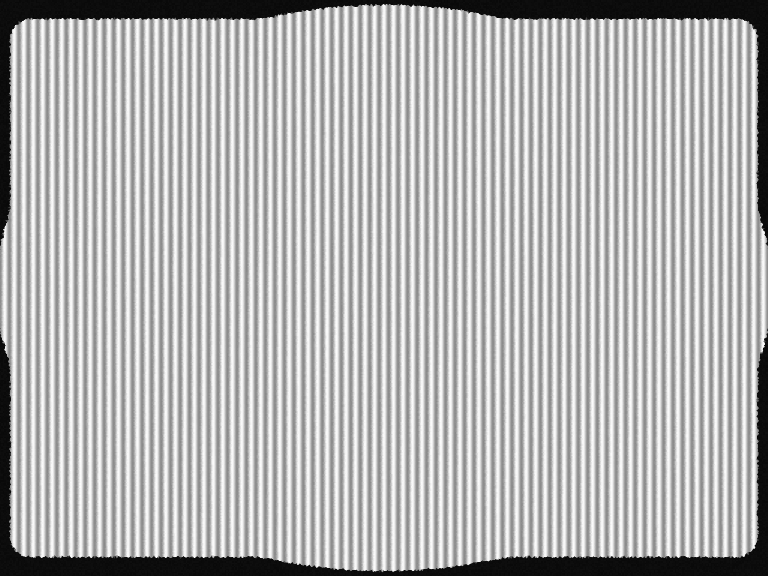
Give the GLSL for this pattern, as a Shadertoy shader.

```glsl
// Soft vertical grey stripes inside a dark border with a rough inner edge.
// The opening is a rounded box joined to a wide ellipse; the stripes are a
// cosine wave, the edge is roughened by cellular noise, and all has fine grain.

const float TAU = 6.2831853;
const float STRIPE_COUNT = 81.0;              // stripes across the canvas
const float STRIPE_MEAN = 0.763;
const float STRIPE_SWING = 0.215;
const float STRIPE_WAVER = 0.03;              // sideways jitter, in stripes
const vec3 BORDER_COLOR = vec3(0.045);

// Lengths below are fractions of the canvas height.
const vec2 BOX_HALF = vec2(0.649, 0.467);
const float BOX_RADIUS = 0.036;
const vec2 ELLIPSE_RADII = vec2(0.6736, 0.4913);
const float JOIN_SOFTNESS = 0.006;
const float EDGE_ROUGHNESS = 0.005;
const float EDGE_CELLS = 170.0;
const float GRAIN_CELLS = 384.0;
const float GRAIN_STRENGTH = 0.022;

float hash(vec2 p) {
    vec3 q = fract(p.xyx * 0.1031);
    q += dot(q, q.yzx + 33.33);
    return fract((q.x + q.y) * q.z);
}

// Distance to the nearest of one random point per cell.
float cellNoise(vec2 p) {
    vec2 cell = floor(p);
    float nearest = 2.0;
    for (int y = -1; y <= 1; y++) {
        for (int x = -1; x <= 1; x++) {
            vec2 id = cell + vec2(x, y);
            vec2 point = id + vec2(hash(id), hash(id + 57.3));
            nearest = min(nearest, distance(p, point));
        }
    }
    return nearest;
}

float roundedBox(vec2 p, vec2 halfSize, float radius) {
    vec2 q = abs(p) - halfSize + radius;
    return length(max(q, 0.0)) + min(max(q.x, q.y), 0.0) - radius;
}

// Close approximation of the distance near the outline.
float ellipse(vec2 p, vec2 radii) {
    float scaled = length(p / radii);
    float slope = length(p / (radii * radii));
    return scaled * (scaled - 1.0) / max(slope, 0.0001);
}

float smoothUnion(float a, float b, float k) {
    float h = max(k - abs(a - b), 0.0) / k;
    return min(a, b) - 0.25 * k * h * h;
}

void mainImage(out vec4 fragColor, in vec2 fragCoord) {
    vec2 p = (fragCoord - 0.5 * iResolution.xy) / iResolution.y;
    float pixel = 1.0 / iResolution.y;
    vec2 noisePos = p + 2.0;
    float grain = hash(floor(noisePos * GRAIN_CELLS)) - 0.5;

    // Stripes, dark at the canvas sides and bright in the middle
    float across = fragCoord.x / iResolution.x * STRIPE_COUNT;
    float wave = -cos(TAU * (across + STRIPE_WAVER * grain));
    vec3 stripes = vec3(STRIPE_MEAN + STRIPE_SWING * wave);

    // Opening with a roughened outline
    float opening = smoothUnion(roundedBox(p, BOX_HALF, BOX_RADIUS),
                                ellipse(p, ELLIPSE_RADII), JOIN_SOFTNESS);
    opening += EDGE_ROUGHNESS * (cellNoise(noisePos * EDGE_CELLS) - 0.45);
    float inside = 1.0 - smoothstep(-0.7 * pixel, 0.7 * pixel, opening);

    // Border and grain
    vec3 color = mix(BORDER_COLOR, stripes, inside);
    color += grain * GRAIN_STRENGTH;
    fragColor = vec4(clamp(color, 0.0, 1.0), 1.0);
}
```
